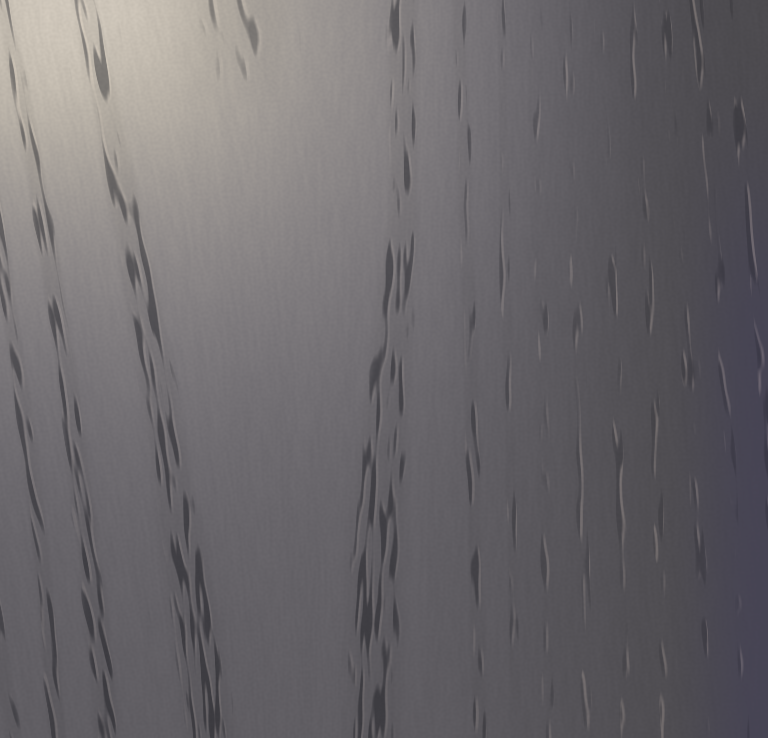
Reproduce this texture procedurally as a WebGL 1 fragment shader.

```glsl
precision highp float;
// Dark stained ash veneer under a warm lamp at the upper left.
// Slanting bands mask stretched gradient noise into short embossed pores;
// the light is a sum of smooth falloffs, tinted warm to cool by brightness.

#define AMBIENT 0.37
#define LAMP_WASH 0.27
#define LAMP_CORE 0.17
#define PORE_SCALE vec2(125.0, 15.0)
#define PORE_DEPTH 0.34
#define PORE_GLINT 0.10
#define RELIEF_SHIFT 0.0032
#define GRAIN 0.030
#define WARM_TINT vec3(1.0, 0.96, 0.90)
#define COOL_TINT vec3(1.0, 0.975, 1.03)
#define GLINT_COLOR vec3(1.0, 0.88, 0.76)
#define EDGE_VIOLET vec3(0.265, 0.255, 0.335)

uniform vec2 u_resolution;

vec2 gradientAt(vec2 cell) {
  vec3 h = fract(cell.xyx * vec3(0.1031, 0.1030, 0.0973));
  h += dot(h, h.yzx + 33.33);
  float angle = 6.2832 * fract((h.x + h.y) * h.z);
  return vec2(cos(angle), sin(angle));
}

// Gradient noise, roughly -0.7 to 0.7
float noise(vec2 p) {
  vec2 i = floor(p);
  vec2 f = p - i;
  vec2 w = f * f * f * (f * (f * 6.0 - 15.0) + 10.0);
  float a = dot(gradientAt(i), f);
  float b = dot(gradientAt(i + vec2(1.0, 0.0)), f - vec2(1.0, 0.0));
  float c = dot(gradientAt(i + vec2(0.0, 1.0)), f - vec2(0.0, 1.0));
  float d = dot(gradientAt(i + 1.0), f - 1.0);
  return mix(mix(a, b, w.x), mix(c, d, w.x), w.y);
}

// Soft strip around a centre line
float band(float x, float centre, float halfWidth) {
  return 1.0 - smoothstep(0.55, 1.25, abs(x - centre) / halfWidth);
}

// Growth-ring bands; s.x runs right, s.y runs down
float poreBands(vec2 s) {
  float x = s.x + 0.005 * noise(s * vec2(30.0, 9.0));
  float t = s.y;
  float bend = t * t;
  float m = band(x, 0.110 + 0.20 * t - 0.035 * bend, 0.016 + 0.019 * t);
  m = max(m, band(x, 0.005 + 0.19 * t - 0.055 * bend, 0.011 + 0.007 * t));
  m = max(m, 0.9 * band(x, -0.06 + 0.20 * t - 0.065 * bend, 0.011));
  m = max(m, 0.7 * band(x, -0.13 + 0.15 * t, 0.010));
  // Arch tip at the top and the broad central band
  m = max(m, 0.75 * band(x, 0.31, 0.065) * (1.0 - smoothstep(0.02, 0.19, t)));
  float sway = smoothstep(0.2, 0.85, t);
  m = max(m, 0.95 * band(x, 0.525 - 0.037 * sway, 0.020 + 0.020 * sway));
  m = max(m, 0.8 * band(x, 0.598 + 0.028 * t, 0.010));
  m = max(m, 0.75 * band(x, 0.652 + 0.020 * t, 0.007));
  // Narrow, broken rings on the shaded right
  for (int i = 0; i < 7; i++) {
    float k = float(i);
    float centre = 0.695 + 0.042 * k + (0.02 + 0.009 * k) * (1.4 * t - 0.4 * bend);
    float broken = 0.62 + 0.05 * k + 0.35 * noise(vec2(k * 7.3, t * 8.0));
    m = max(m, broken * band(x, centre, 0.009));
  }
  return clamp(m, 0.0, 1.0);
}

// Horizontal coordinate that follows the local slant of the fibres
float fibreCoord(vec2 s) {
  float c = (s.x - 0.5) / 0.08;
  float slant = 0.18 * (1.0 - smoothstep(0.12, 0.5, s.x))
    + 0.07 * smoothstep(0.55, 0.95, s.x) - 0.04 * exp(-c * c);
  return s.x - (s.y - 0.5) * slant;
}

float pores(vec2 fibre, float cover) {
  float n = noise(fibre * PORE_SCALE)
    + 0.45 * noise(fibre * PORE_SCALE * vec2(0.53, 0.6) + 17.0);
  float threshold = mix(0.62, -0.04, cover);
  return smoothstep(threshold, threshold + 0.32, n) * (0.25 + 0.75 * cover);
}

float lampLight(vec2 s) {
  float wash = exp(-s.y * s.y / 0.26) * (1.0 - smoothstep(0.2, 0.95, s.x));
  vec2 d = s - vec2(0.09, 0.0);
  return AMBIENT - 0.07 * smoothstep(0.45, 1.0, s.x)
    + LAMP_WASH * wash + LAMP_CORE * exp(-dot(d, d) / 0.055);
}

void main() {
  vec2 uv = gl_FragCoord.xy / u_resolution;
  vec2 s = vec2(uv.x, 1.0 - uv.y);
  vec2 fibre = vec2(fibreCoord(s), s.y);

  // Base wood: lamp light, faint fibres and fine sheen
  float light = lampLight(s);
  float grain = 0.6 * noise(fibre * vec2(190.0, 22.0) + 41.0)
    + 0.35 * noise(fibre * vec2(45.0, 3.0) + 9.0)
    + 0.7 * noise(s * 230.0);
  light *= 1.0 + GRAIN * 1.6 * grain;
  vec3 color = light * mix(COOL_TINT, WARM_TINT, smoothstep(0.33, 0.78, light));
  float violet = smoothstep(0.86, 1.0, s.x) * smoothstep(0.05, 0.5, s.y);
  color = mix(color, EDGE_VIOLET, 0.7 * violet);

  // Embossed pores: dark grooves to the left, glints on the right
  float cover = poreBands(s);
  float groove = pores(fibre, cover);
  float lip = pores(fibre - vec2(RELIEF_SHIFT, 0.0), cover);
  float shade = smoothstep(0.55, 0.8, s.x);
  color *= 1.0 - 0.05 * cover * (1.0 - shade);
  color *= 1.0 - PORE_DEPTH * mix(1.0, 0.5, shade) * groove * vec3(1.0, 0.98, 0.92);
  float glint = max(lip - groove, 0.0);
  color += GLINT_COLOR * PORE_GLINT * mix(0.6, 1.5, shade) * glint;

  gl_FragColor = vec4(clamp(color, 0.0, 1.0), 1.0);
}
```
